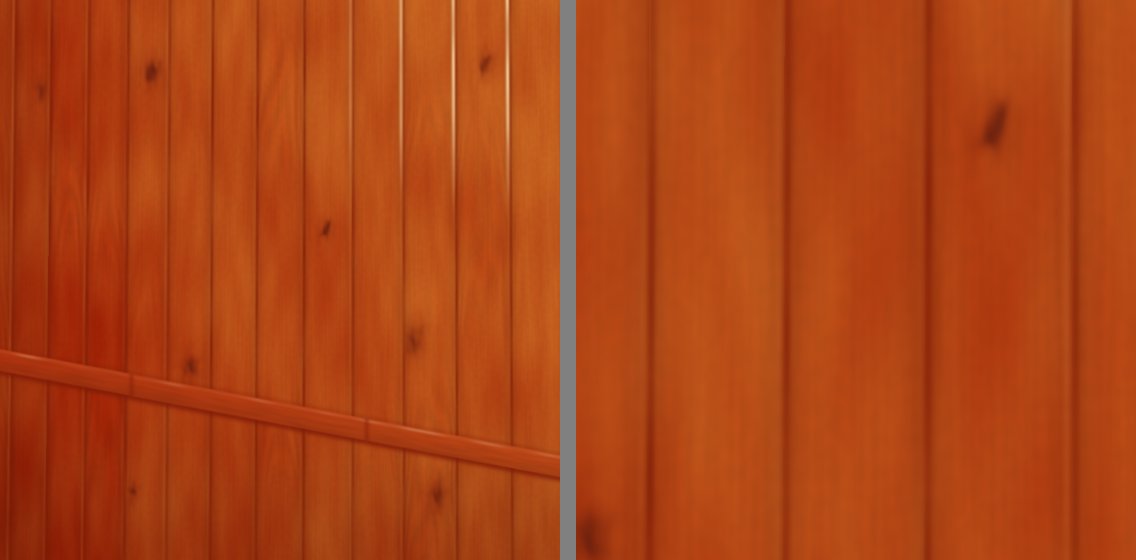
Left: the whole. Right: its middle third, enlarged.
Give the GLSL for this texture, as a WebGL 2 fragment shader.

```glsl
#version 300 es
precision highp float;

uniform vec2 u_resolution;
out vec4 outColor;

// Boards: seam n lies at x = FIRST_SEAM + BOARD_WIDTH * n + WIDENING * n * n
const float FIRST_SEAM = 0.022;
const float BOARD_WIDTH = 0.0625;
const float WIDENING = 0.001665;
const float LEAN_LEFT = 0.012;
const float LEAN_RIGHT = -0.006;
const float SEAM_SIZE = 0.0028;

// Wood
const float FIBRE_STRENGTH = 0.035;
const float PATCH_STRENGTH = 0.42;
const float BOARD_STRENGTH = 0.26;
const float KNOT_ROWS = 4.0;
const float KNOT_CHANCE = 0.18;

// Rail
const float RAIL_START = 0.358;
const float RAIL_SLOPE = -0.189;
const float RAIL_HALF = 0.0195;
const float JOINT_START = 0.235;
const float JOINT_SPACING = 0.42;

// Colours
const vec3 RED_WOOD = vec3(0.645, 0.165, 0.035);
const vec3 AMBER_WOOD = vec3(0.775, 0.385, 0.125);
const vec3 GROOVE = vec3(0.50, 0.105, 0.025);
const vec3 BEVEL = vec3(0.80, 0.380, 0.150);
const vec3 GLOSS = vec3(0.93, 0.760, 0.550);
const vec3 KNOT_CORE = vec3(0.38, 0.110, 0.055);
const vec3 RAIL_WOOD = vec3(0.650, 0.190, 0.055);
const vec3 RAIL_EDGE = vec3(0.78, 0.470, 0.310);

float hash(vec2 p) {
    return fract(sin(dot(p, vec2(127.1, 311.7))) * 43758.55);
}

vec2 gradientAt(vec2 cell) {
    float angle = 6.2832 * hash(cell);
    return vec2(cos(angle), sin(angle));
}

float gradientNoise(vec2 p) {
    vec2 i = floor(p), f = p - i;
    vec2 u = f * f * f * (f * (f * 6.0 - 15.0) + 10.0);
    vec2 e = vec2(0.0, 1.0);
    float low = mix(dot(gradientAt(i), f), dot(gradientAt(i + e.yx), f - e.yx), u.x);
    float high = mix(dot(gradientAt(i + e), f - e), dot(gradientAt(i + 1.0), f - 1.0), u.x);
    return mix(low, high, u.y);
}

float ridge(float d, float size) {
    return exp(-d * d / (size * size));
}

// Board coordinate: the integer part is the board, the fraction goes across it
float boardCoord(vec2 uv) {
    float x = uv.x - (uv.y - 0.5) * mix(LEAN_LEFT, LEAN_RIGHT, uv.x);
    float root = sqrt(BOARD_WIDTH * BOARD_WIDTH + 4.0 * WIDENING * (x - FIRST_SEAM));
    return (root - BOARD_WIDTH) / (2.0 * WIDENING);
}

// Returns knot core, stained halo
vec2 knotMask(float board, float across, float y, float width) {
    vec2 cell = vec2(board, floor(y * KNOT_ROWS));
    float present = step(hash(cell + 7.3), KNOT_CHANCE);
    vec2 centre = vec2(0.2 + 0.6 * hash(cell + 3.1), (cell.y + 0.35 + 0.3 * hash(cell + 5.7)) / KNOT_ROWS);
    vec2 p = vec2((across - centre.x) * width, (y - centre.y) * 0.6);
    p += 0.008 * gradientNoise(vec2(p.x * 90.0, y * 45.0) + cell * 3.7);
    float size = mix(0.005, 0.011, hash(cell + 9.2));
    float r = length(p);
    return present * vec2(ridge(r, size) * mix(0.45, 0.8, hash(cell + 1.9)), ridge(r, size * 2.4));
}

vec3 paintBoards(vec2 uv) {
    float n = boardCoord(uv);
    float board = floor(n), across = n - board;
    float width = BOARD_WIDTH + 2.0 * WIDENING * n;
    vec2 local = vec2(across * width, uv.y);
    vec2 shift = vec2(board * 7.31, board * 3.17);
    vec2 knot = knotMask(board, across, uv.y, width);

    // Stain: warmer to the upper right, with patches and a tone per board
    float patches = gradientNoise(uv * vec2(6.0, 4.0)) + 0.6 * gradientNoise(local * vec2(40.0, 9.0) + shift);
    float tint = BOARD_STRENGTH * (hash(vec2(board, 1.7)) - 0.5);
    float warmth = -0.10 + 0.72 * uv.x + 0.38 * uv.y + PATCH_STRENGTH * patches + tint;
    vec3 colour = mix(RED_WOOD, AMBER_WOOD, clamp(warmth, -0.15, 1.0));

    // Fine fibres and faint arched growth rings
    float fibre = gradientNoise(local * vec2(230.0, 9.0) + shift) + 0.8 * gradientNoise(uv * vec2(130.0, 100.0));
    float arch = uv.y * 5.0 + 70.0 * (across - 0.5) * (across - 0.5) * width;
    float rings = sin(9.0 * (arch + gradientNoise(local * vec2(30.0, 5.0) + shift)) + 5.0 * knot.y);
    float ringArea = smoothstep(0.0, 0.4, gradientNoise(vec2(board * 2.37, uv.y * 3.0)));
    colour *= 1.0 + FIBRE_STRENGTH * fibre + 0.03 * rings * ringArea;
    colour *= 1.0 - 0.10 * smoothstep(0.35, 0.0, uv.y) - 0.08 * smoothstep(0.15, 0.0, uv.x);
    colour = mix(colour, GROOVE, 0.35 * knot.y);
    colour = mix(colour, KNOT_CORE, knot.x);

    // Seams: a pale bevel beside a dark groove, glossy at the upper right
    float seam = floor(n + 0.5), d = (n - seam) * width;
    float wear = 0.75 + 0.6 * gradientNoise(vec2(seam * 3.3, uv.y * 12.0));
    float tone = hash(vec2(seam, 4.9));
    float dark = ridge(d - 0.002, SEAM_SIZE) * mix(0.40, 0.75, tone) * wear;
    float bevel = ridge(d + 0.003, SEAM_SIZE) * mix(0.55, 0.20, tone) * wear * mix(0.6, 1.1, uv.y);
    float shine = smoothstep(0.60, 0.84, uv.y) * smoothstep(0.50, 0.85, uv.x);
    colour *= 1.0 - 0.09 * ridge(d, 0.011);
    colour = mix(colour, BEVEL, bevel);
    colour = mix(colour, GROOVE, dark);
    return mix(colour, GLOSS, ridge(d + 0.003, 0.0034) * shine * min(wear + 0.15, 1.0));
}

vec3 paintRail(vec3 colour, vec2 uv) {
    float run = (uv.x - JOINT_START) / JOINT_SPACING;
    float offset = 0.005 * (hash(vec2(floor(run), 2.3)) - 0.5);
    float h = uv.y - RAIL_START - RAIL_SLOPE * uv.x - offset;
    float soft = max(0.002, 1.0 / u_resolution.y);
    float inside = smoothstep(RAIL_HALF + soft, RAIL_HALF - soft, abs(h));
    float grain = gradientNoise(vec2(uv.x * 18.0, h * 150.0));
    float worn = smoothstep(-0.25, 0.35, gradientNoise(vec2(uv.x * 14.0, 8.4)));

    vec3 rail = mix(RAIL_WOOD, AMBER_WOOD, 0.35 * uv.x) * (1.0 + 0.07 * grain + 4.0 * h);
    rail = mix(rail, RAIL_EDGE, ridge(h - RAIL_HALF + 0.004, 0.003) * mix(0.15, 0.75, worn));
    float jointDistance = (run - floor(run + 0.5)) * JOINT_SPACING;
    rail = mix(rail, GROOVE, 0.4 * ridge(jointDistance, 0.005));

    // Contact shadow on the boards below and a thin one above
    float shadow = 0.75 * ridge(h + RAIL_HALF + 0.002, 0.007) + 0.2 * ridge(h - RAIL_HALF - 0.002, 0.005);
    return mix(mix(colour, GROOVE, shadow), rail, inside);
}

void main() {
    vec2 uv = gl_FragCoord.xy / u_resolution;
    outColor = vec4(paintRail(paintBoards(uv), uv), 1.0);
}
```
